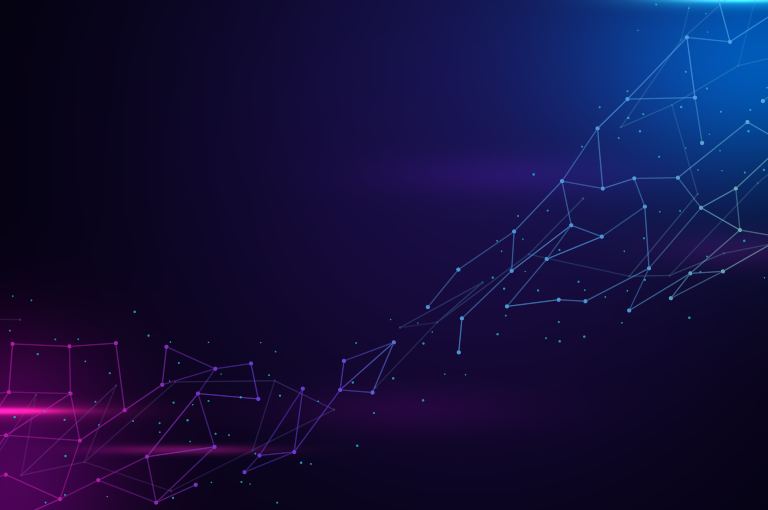
This background is drawn by a WebGL 1 fragment shader. Its source:

```glsl
precision highp float;
// Night gradient with a rising band of linked nodes, light streaks and drifting specks.
uniform vec2 u_resolution;

float hash(vec2 p) {
  return fract(sin(dot(p, vec2(127.1, 311.7))) * 43758.5453);
}

float glow(vec2 p, vec2 centre, vec2 size) {
  vec2 q = (p - centre) / size;
  return exp(-dot(q, q));
}

float segmentDistance(vec2 p, vec2 a, vec2 b) {
  vec2 ab = b - a;
  return length(p - a - ab * clamp(dot(p - a, ab) / dot(ab, ab), 0.0, 1.0));
}

// Smooth coverage of a shape whose edge lies at the given radius
float cover(float d, float radius) {
  float pixel = 1.0 / u_resolution.y;
  return 1.0 - smoothstep(radius - 0.5 * pixel, radius + 0.7 * pixel, d);
}

// Distance outside the band: wide on the left, pinched, then widest on the right
float outsideBand(vec2 p) {
  float middle = 0.17 + 0.67 * pow(max(p.x - 0.5, 0.0), 1.25);
  float halfWidth = 0.07 + 0.18 * max(0.8 - p.x, 0.0) + 0.43 * max(p.x - 0.84, 0.0);
  return abs(p.y - middle) - halfWidth;
}

vec2 nodeAt(vec2 cell, float size, float seed) {
  vec2 jitter = vec2(hash(cell + seed), hash(cell + seed + 37.3));
  return (cell + 0.12 + 0.76 * jitter) * size;
}

float nodeExists(vec2 cell, vec2 node, float seed) {
  return step(outsideBand(node), 0.0) * step(hash(cell + seed + 71.9), 0.9);
}

// Jittered grid of nodes, linked to the right, upward and diagonally
float network(vec2 p, float size, float seed, float dotRadius) {
  vec2 home = floor(p / size);
  float light = 0.0;
  for (int j = -1; j <= 1; j++) {
    for (int i = -1; i <= 1; i++) {
      vec2 cell = home + vec2(float(i), float(j));
      vec2 a = nodeAt(cell, size, seed);
      float existsA = nodeExists(cell, a, seed);
      light = max(light, existsA * cover(length(p - a), dotRadius));
      for (int k = 1; k <= 3; k++) {
        float n = float(k);
        vec2 other = cell + vec2(mod(n, 2.0), floor(n / 2.0));
        vec2 b = nodeAt(other, size, seed);
        float linked = existsA * nodeExists(other, b, seed)
                     * step(hash(cell * 1.7 + n * 13.1 + seed), 0.64);
        float strength = 0.42 + 0.3 * hash(cell + n * 5.3);
        light = max(light, linked * strength * cover(segmentDistance(p, a, b), 0.0011));
      }
    }
  }
  return light;
}

// Tiny specks scattered in and just around the band
float specks(vec2 p) {
  vec2 cell = floor(p / 0.04);
  vec2 centre = (cell + 0.15 + 0.7 * vec2(hash(cell + 3.1), hash(cell + 8.7))) * 0.04;
  float outside = outsideBand(centre);
  float chance = 0.32 * (1.0 - smoothstep(0.0, 0.09, outside)) * step(outside, 0.08);
  float radius = 0.0011 + 0.0012 * hash(cell + 19.0);
  return step(hash(cell + 5.5) + 0.001, chance) * cover(length(p - centre), radius);
}

void main() {
  vec2 p = gl_FragCoord.xy / u_resolution.y;
  float right = u_resolution.x / u_resolution.y;

  // Indigo haze fading to black at the left and lower right
  vec3 color = mix(vec3(0.004, 0.0, 0.035), vec3(0.098, 0.042, 0.25),
                   glow(p, vec2(0.92, 0.66), vec2(0.70, 0.72)));

  // Blue light at the upper right, magenta at the lower left
  color += vec3(-0.05, 0.27, 0.44) * glow(p, vec2(right, 0.88), vec2(0.34, 0.25));
  color += vec3(0.0, 0.07, 0.16) * glow(p, vec2(right - 0.1, 0.98), vec2(0.68, 0.38));
  color += vec3(0.29, 0.01, 0.29) * glow(p, vec2(0.0, 0.04), vec2(0.24, 0.24));
  color += vec3(0.09, 0.0, 0.07) * glow(p, vec2(0.0, 0.27), vec2(0.2, 0.12));

  // Soft horizontal hazes
  color += vec3(0.06, 0.01, 0.10) * glow(p, vec2(1.0, 0.657), vec2(0.24, 0.04));
  color += vec3(0.08, 0.0, 0.07) * glow(p, vec2(0.78, 0.196), vec2(0.25, 0.045));
  color += vec3(0.10, 0.01, 0.08) * glow(p, vec2(right - 0.04, 0.51), vec2(0.17, 0.035));

  // Bright streaks
  color += vec3(0.30, 0.02, 0.16) * glow(p, vec2(0.0, 0.194), vec2(0.22, 0.018));
  color += vec3(0.70, 0.12, 0.36) * glow(p, vec2(0.0, 0.194), vec2(0.13, 0.006));
  color += vec3(0.34, 0.04, 0.22) * glow(p, vec2(0.36, 0.118), vec2(0.16, 0.009));
  color += vec3(0.05, 0.30, 0.25) * glow(p, vec2(right - 0.06, 1.0), vec2(0.2, 0.016));
  color += vec3(0.25, 0.40, 0.25) * glow(p, vec2(right - 0.06, 1.0), vec2(0.13, 0.005));

  // Network tint runs from magenta through violet and sky blue to pale teal
  vec3 tint = mix(vec3(0.78, 0.12, 0.72), vec3(0.45, 0.27, 0.95), smoothstep(0.1, 0.55, p.x));
  tint = mix(tint, vec3(0.33, 0.68, 0.94), smoothstep(0.6, 0.9, p.x));
  tint = mix(tint, vec3(0.50, 0.76, 0.74),
             smoothstep(1.2, 1.5, p.x) * (1.0 - smoothstep(0.6, 0.9, p.y)));

  color = mix(color, mix(tint, vec3(0.3, 0.5, 0.6), 0.5), 0.45 * network(p, 0.14, 23.0, 0.002));
  color = mix(color, tint, 0.85 * network(p, 0.087, 4.0, 0.0039));
  color = mix(color, vec3(0.15, 0.70, 0.78), 0.8 * specks(p));

  gl_FragColor = vec4(clamp(color, 0.0, 1.0), 1.0);
}
```
